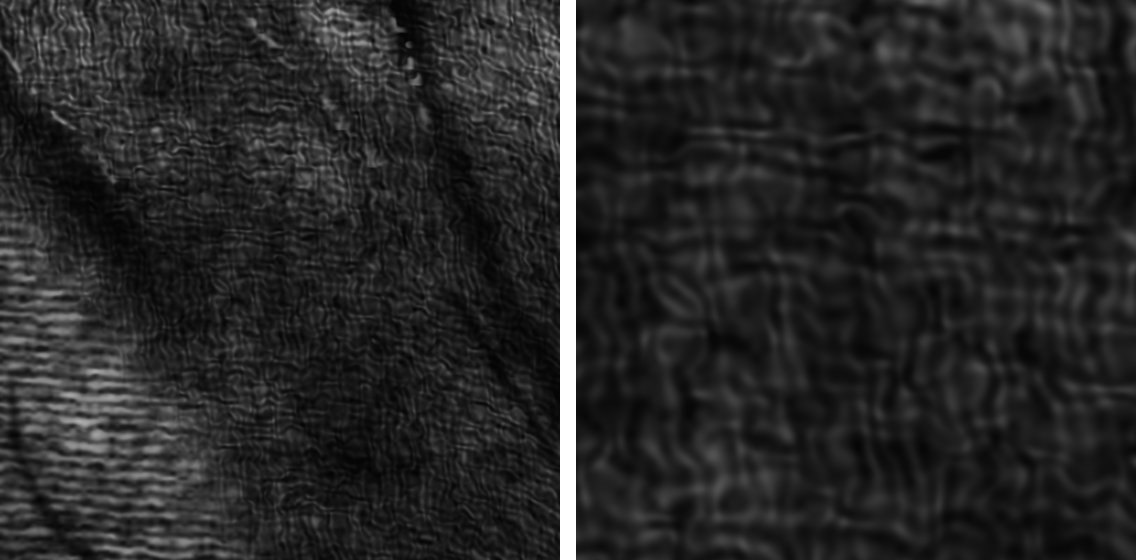
Left: the whole. Right: its middle third, enlarged.
A Shadertoy shader for this texture:

```glsl
float hash(vec2 p) {
    vec3 q = fract(p.xyx * vec3(0.1031, 0.103, 0.0973));
    q += dot(q, q.yzx + 33.33);
    return fract((q.x + q.y) * q.z);
}

float noise(vec2 p) {
    vec2 i = floor(p), f = fract(p);
    f = f * f * (3.0 - 2.0 * f);
    return mix(mix(hash(i), hash(i + vec2(1, 0)), f.x),
               mix(hash(i + vec2(0, 1)), hash(i + vec2(1, 1)), f.x), f.y);
}

float fbm(vec2 p) {
    float sum = 0.0, amplitude = 0.5;
    for (int i = 0; i < 4; i++) {
        sum += amplitude * noise(p);
        p = mat2(1.6, 1.2, -1.2, 1.6) * p + 7.3;
        amplitude *= 0.5;
    }
    return sum;
}

float wave(float x) { return 0.5 + 0.5 * sin(6.2832 * x); }

// Soft elliptical spot, its long axis turned by angle
float blob(vec2 p, vec2 centre, vec2 radius, float angle) {
    float c = cos(angle), s = sin(angle);
    vec2 q = mat2(c, -s, s, c) * (p - centre) / radius;
    return exp(-dot(q, q));
}

float line(float d, float width) { return exp(-d * d / (width * width)); }

// Knitted threads: horizontal ribs blending into a fine spotted weave
float fabric(vec2 p, float ribbed) {
    vec2 bend = vec2(noise(p * 13.0), noise(p * 13.0 + 40.0)) - 0.5;
    vec2 jitter = vec2(noise(p * 52.0 + 9.0), noise(p * 52.0 + 70.0)) - 0.5;
    vec2 q = p + 0.014 * bend + 0.014 * jitter;
    float right = max(p.x - 0.6, 0.0);
    q.y += 0.07 * p.x + 0.55 * right * right;
    q.x += 0.12 * p.y;

    // Loose lattice broken up by irregular grains
    float rows = wave(q.y * 60.0), columns = wave(q.x * 68.0);
    float direction = 0.25 + 0.5 * smoothstep(0.3, 0.7, noise(p * 7.0 + 21.0));
    float threads = mix(rows, columns, direction) * (0.5 + 0.5 * mix(columns, rows, direction));
    float grain = mix(noise(q * vec2(62, 105)), noise(q * vec2(100, 66) + 8.0), direction);
    float fine = noise(p * 150.0 + 30.0);
    float weave = 0.4 + threads * (0.25 + 1.0 * grain) + 0.85 * (grain - 0.3) + 0.35 * (fine - 0.5);

    // Ribs with uneven brightness along each thread
    vec2 r = p + 0.008 * bend + 0.006 * jitter;
    float rib = wave((r.y + 0.05 * r.x) * 44.0);
    float fleck = noise(r * vec2(40, 88) + 3.0);
    float fineFleck = noise(p * vec2(100, 130));
    float ribs = 0.5 + rib * (0.25 + 0.8 * fleck) + 0.5 * (fleck - 0.5) + 0.4 * (fineFleck - 0.5);
    return mix(max(weave, 0.2), max(ribs, 0.25), ribbed);
}

void mainImage(out vec4 fragColor, in vec2 fragCoord) {
    vec2 p = fragCoord / iResolution.xy;
    float t = 1.0 - p.y;
    float x = p.x + 0.05 * (fbm(p * 11.0) - 0.5);

    // Horizontal distances to the curved folds and seams
    float ribEdge = x + 0.4 - 1.3 * t + 0.42 * t * t;
    float leftSeam = x + 0.11 - 1.1 * t + 0.55 * t * t;
    float middleSeam = x - 0.43 - 0.78 * t + 0.1 * t * t;
    float rightFold = x - 0.71 - 0.25 * t - 0.22 * t * t;
    float cornerFold = x - 0.02 - 1.3 * (t - 0.69) * (t - 0.69);
    float ribbed = smoothstep(0.09, -0.12, ribEdge);

    // Broad light and shade across the cloth
    float shade = 0.125 + 0.19 * ribbed;
    shade += 0.14 * blob(p, vec2(0.2, 0.27), vec2(0.22, 0.11), -0.9);
    shade -= 0.1 * blob(p, vec2(0.02, 0.1), vec2(0.12, 0.2), 0.0);
    shade += 0.14 * blob(p, vec2(0.14, 0.93), vec2(0.32, 0.16), -0.3);
    shade += 0.09 * blob(p, vec2(0.23, 0.72), vec2(0.09, 0.07), 0.0);
    shade += 0.1 * blob(p, vec2(0.56, 0.68), vec2(0.13, 0.07), -0.5);
    shade += 0.25 * blob(p, vec2(0.64, 0.93), vec2(0.13, 0.06), -0.6);
    shade += 0.19 * blob(p, vec2(0.97, 0.88), vec2(0.2, 0.16), -0.5);
    shade += 0.09 * blob(p, vec2(0.42, 0.33), vec2(0.12, 0.06), -0.8);
    shade += 0.03 * blob(p, vec2(0.8, 0.35), vec2(0.2, 0.09), -0.8);
    shade -= 0.08 * blob(p, vec2(0.33, 0.86), vec2(0.09, 0.07), 0.0);
    shade -= 0.05 * blob(p, vec2(0.6, 0.2), vec2(0.16, 0.06), -1.0);
    shade *= 0.55 + 0.95 * fbm(p * 12.0 + 4.0);

    // Dark creases
    float upperLeft = smoothstep(0.62, 0.4, t);
    shade *= 1.0 - 0.65 * upperLeft * line(leftSeam + 0.05, 0.055);
    shade *= 1.0 - 0.65 * line(middleSeam + 0.015, 0.014) * smoothstep(0.35, 0.6, t);
    shade *= 1.0 - 0.6 * line(rightFold, 0.04);
    shade *= 1.0 - 0.6 * line(cornerFold, 0.014) * smoothstep(0.64, 0.72, t);
    shade *= 1.0 - 0.85 * blob(p, vec2(0.72, 0.96), vec2(0.03, 0.06), 0.1);

    float value = max(shade, 0.03) * fabric(p, ribbed);

    // Broken bright stitches along the seams
    float stitch = smoothstep(0.4, 0.8, noise(p * vec2(60.0, 75.0) + 2.0));
    value += 0.3 * stitch * line(leftSeam - 0.008, 0.009) * smoothstep(0.6, 0.25, t);
    value += 0.28 * stitch * line(middleSeam, 0.009) * smoothstep(0.6, 0.0, t);
    value += 0.1 * stitch * line(middleSeam - 0.01, 0.009);
    value += 0.35 * stitch * line(rightFold + 0.025, 0.01) * smoothstep(0.26, 0.18, t);

    // Gentle roll-off of the highlights
    value -= 0.45 * max(value - 0.5, 0.0);
    fragColor = vec4(vec3(clamp(value, 0.02, 0.85)), 1.0);
}
```
